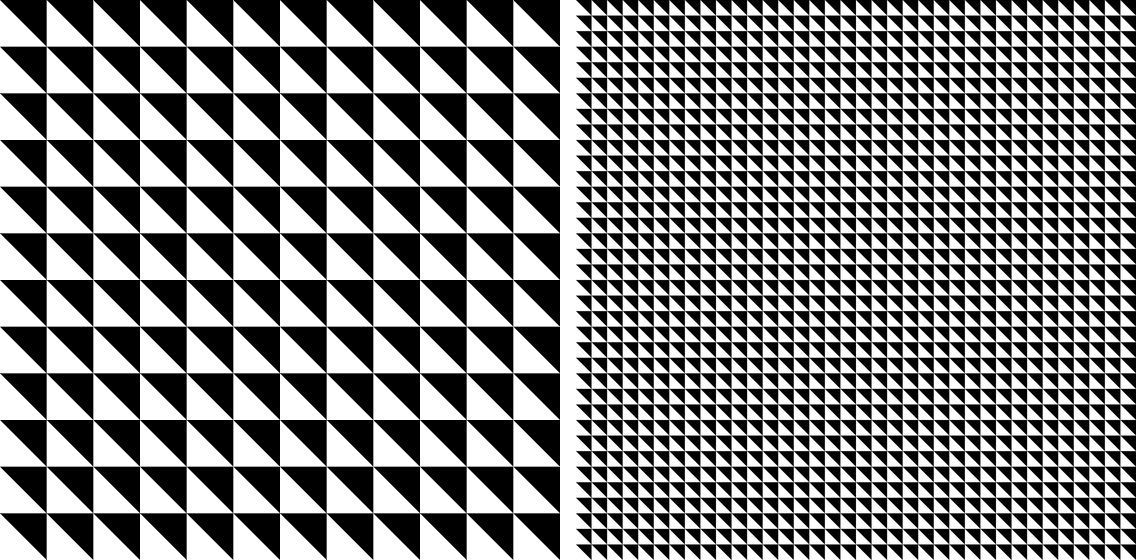
Left: one tile. Right: repeated 3 by 3.
Reproduce this pattern procedurally as a WebGL 2 fragment shader.

```glsl
#version 300 es
precision highp float;

uniform vec2 u_resolution;
out vec4 fragColor;

#define REPEATS 12.0
#define EDGE_PIXELS 1.0
#define DARK vec3(0.0)
#define LIGHT vec3(1.0)

// Distance to the nearest side of a right triangle with its corner at the origin
float triangleDepth(vec2 p) {
    float diagonal = (1.0 - p.x - p.y) * inversesqrt(2.0);
    return min(min(p.x, p.y), diagonal);
}

// Positive in the lower left half of the cell, negative in the upper right half
float signedDepth(vec2 cell) {
    return cell.x + cell.y < 1.0 ? triangleDepth(cell) : -triangleDepth(1.0 - cell);
}

void main() {
    vec2 uv = gl_FragCoord.xy / u_resolution;
    vec2 cell = fract(uv * REPEATS);

    // Edge blend about one pixel wide, measured in cells
    float edgeWidth = EDGE_PIXELS * REPEATS / min(u_resolution.x, u_resolution.y);
    float lightCover = clamp(0.5 + signedDepth(cell) / edgeWidth, 0.0, 1.0);

    fragColor = vec4(mix(DARK, LIGHT, lightCover), 1.0);
}
```
